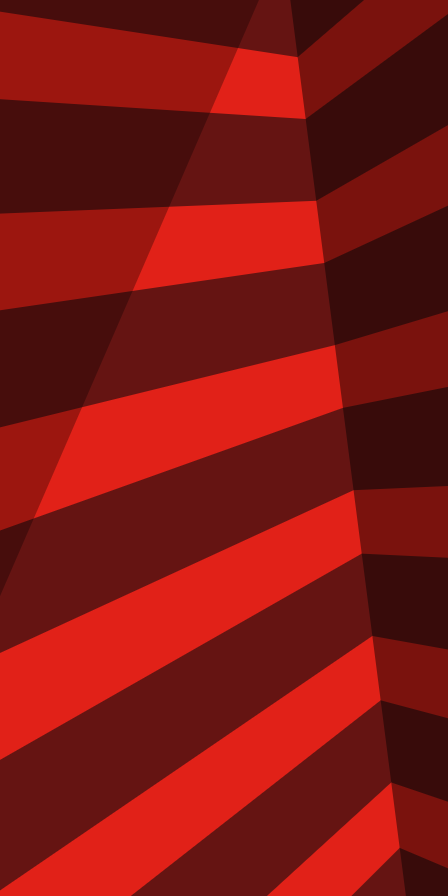
Write a WebGL 1 fragment shader that draws this background.

```glsl
precision highp float;

uniform vec2 u_resolution;

const vec3 LIT_RED = vec3(0.884, 0.130, 0.094);
const vec3 LIT_DARK = vec3(0.396, 0.080, 0.071);
const vec3 SHADE_RED = vec3(0.612, 0.087, 0.060);
const vec3 SHADE_DARK = vec3(0.278, 0.051, 0.047);
const vec3 SIDE_RED = vec3(0.478, 0.072, 0.051);
const vec3 SIDE_DARK = vec3(0.218, 0.045, 0.040);

const vec2 CORNER_TOP = vec2(0.648, 0.0);
const vec2 CORNER_BOTTOM = vec2(0.906, 1.0);
const vec2 SHADOW_LEFT = vec2(0.0, 0.6654);
const vec2 SHADOW_RIGHT = vec2(0.578, 0.0);

// Smooth coverage of the half plane below the line from a to b
float below(vec2 p, vec2 a, vec2 b, vec2 size) {
  vec2 along = (b - a) * size;
  vec2 offset = (p - a) * size;
  float dist = (along.x * offset.y - along.y * offset.x) / length(along);
  return clamp(dist + 0.5, 0.0, 1.0);
}

// Height of stripe i on a vertical: start, spacing, perspective growth
float stripeHeight(vec3 k, float i) {
  return k.x + (k.y + k.z * i) * i;
}

vec2 cornerPoint(float y) {
  return mix(CORNER_TOP, CORNER_BOTTOM, y);
}

// Coverage below a stripe edge: x is the left wall, y the right wall
vec2 belowFold(vec2 p, vec3 leftK, vec3 cornerK, vec3 rightK, float i, vec2 size) {
  vec2 fold = cornerPoint(stripeHeight(cornerK, i));
  vec2 leftEnd = vec2(0.0, stripeHeight(leftK, i));
  vec2 rightEnd = vec2(1.0, stripeHeight(rightK, i));
  return vec2(below(p, leftEnd, fold, size), below(p, fold, rightEnd, size));
}

void main() {
  // Canvas fractions, with y measured down from the top
  vec2 p = gl_FragCoord.xy / u_resolution;
  p.y = 1.0 - p.y;

  // Stripes folding around the corner
  vec2 stripes = vec2(0.0);
  for (int n = 0; n < 6; n++) {
    float i = float(n);
    vec2 upper = belowFold(p, vec3(0.0130, 0.2188, 0.0066),
                           vec3(0.0638, 0.1599, 0.0004),
                           vec3(-0.0807, 0.2266, -0.0063), i, u_resolution);
    vec2 lower = belowFold(p, vec3(0.1107, 0.2305, 0.0051),
                           vec3(0.1328, 0.1602, 0.0005),
                           vec3(0.0156, 0.2197, -0.0058), i, u_resolution);
    stripes += upper * (1.0 - lower);
  }
  stripes = clamp(stripes, 0.0, 1.0);

  // Left wall, with a diagonal shadow across its upper part
  float lit = below(p, SHADOW_LEFT, SHADOW_RIGHT, u_resolution);
  vec3 leftWall = mix(mix(SHADE_DARK, SHADE_RED, stripes.x),
                      mix(LIT_DARK, LIT_RED, stripes.x), lit);

  // Right wall, joined at the corner
  vec3 rightWall = mix(SIDE_DARK, SIDE_RED, stripes.y);
  float onLeft = below(p, CORNER_TOP, CORNER_BOTTOM, u_resolution);
  gl_FragColor = vec4(mix(rightWall, leftWall, onLeft), 1.0);
}
```
